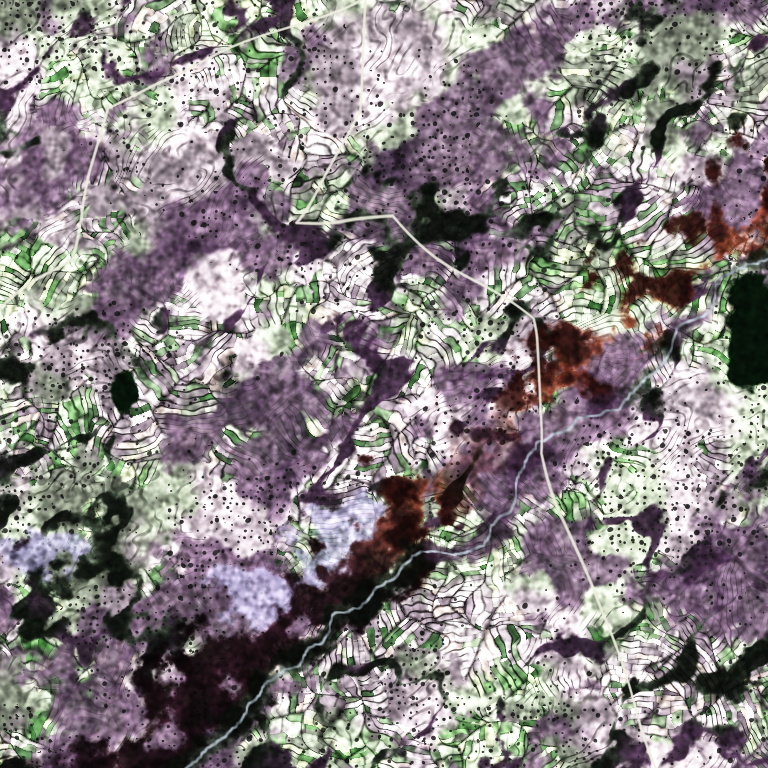
Write a WebGL 2 fragment shader that draws this texture.

```glsl
#version 300 es
precision highp float;
// Aerial view of terraced farmland with dark valleys, trees, roads and a river.
uniform vec2 u_resolution;
out vec4 fragColor;

float hash(vec2 p) {
  return fract(sin(dot(p, vec2(127.1, 311.7))) * 43758.5);
}

float noise(vec2 p) {
  vec2 i = floor(p), f = fract(p);
  f = f * f * (3.0 - 2.0 * f);
  return mix(mix(hash(i), hash(i + vec2(1, 0)), f.x),
             mix(hash(i + vec2(0, 1)), hash(i + 1.0), f.x), f.y);
}

float fbm(vec2 p) {
  float sum = 0.0, amp = 0.516;
  for (int i = 0; i < 5; i++) {
    sum += amp * noise(p);
    p = mat2(1.6, 1.2, -1.2, 1.6) * p + 7.3;
    amp *= 0.5;
  }
  return sum;
}

float segment(vec2 p, float ax, float ay, float bx, float by) {
  vec2 a = vec2(ax, ay), d = vec2(bx, by) - a;
  return length(p - a - d * clamp(dot(p - a, d) / dot(d, d), 0.0, 1.0));
}

float blob(vec2 p, float x, float y, float w, float h) {
  return 1.0 - length((p - vec2(x, y)) / vec2(w, h));
}

// Curved rows of small plots, each Voronoi parcel bending around its own hub
vec3 farmland(vec2 p, float px) {
  vec2 g = p * 15.0 + 0.9 * noise(p * 24.0), id, center;
  float nearest = 9.0, second = 9.0;
  for (int k = 0; k < 9; k++) {
    vec2 cell = floor(g) + vec2(k % 3 - 1, k / 3 - 1);
    vec2 site = cell + vec2(hash(cell), hash(cell + 31.0));
    float d = length(g - site);
    second = min(second, max(d, nearest));
    if (d < nearest) { nearest = d; id = cell; center = site; }
  }
  float turn = 6.283 * hash(id + 5.0), reach = 0.08 + 0.12 * hash(id + 9.0);
  vec2 q = p - center / 15.0 - reach * vec2(cos(turn), sin(turn));
  float row = length(q) * mix(80.0, 150.0, hash(id + 3.0)) + 2.0 * noise(p * 28.0) + 0.7 * noise(p * 95.0);
  float span = hash(vec2(floor(row), id.x));
  float along = atan(q.y, q.x) * reach * mix(22.0, 60.0, span) + 5.0 * span + 0.4 * noise(p * 80.0);
  vec2 plot = floor(vec2(along, row)) + id * 17.0;
  float pick = hash(plot), green = hash(plot + 50.0) + 0.9 * fbm(p * 9.0 + 20.0);
  float tone = pick + 0.7 * hash(id + 12.0) - 0.35;
  vec3 col = mix(vec3(0.57, 0.54, 0.56), vec3(0.98, 0.98, 0.95), smoothstep(0.05, 0.75, tone));
  col = mix(col, vec3(0.95, 0.87, 0.78), 0.5 * step(0.85, pick));
  col = mix(col, mix(vec3(0.24, 0.38, 0.23), vec3(0.66, 0.77, 0.62), pick), 0.9 * step(1.18, green));
  vec2 edge = 0.5 - abs(fract(vec2(along, row)) - 0.5);
  float faint = smoothstep(0.2, 0.8, noise(p * 42.0));
  col *= mix(mix(0.35, 0.9, faint), 1.0, smoothstep(0.0, 0.16 + px * 60.0, edge.y));
  col *= mix(mix(0.9, 0.6, faint), 1.0, smoothstep(0.0, 0.12, edge.x));
  return col * mix(0.5, 1.0, smoothstep(0.0, 0.1, second - nearest));
}

// Soft crowns on a jittered grid
float trees(vec2 p, float scale, float density, float px) {
  vec2 g = p * scale, cell = floor(g);
  vec2 site = 0.3 + 0.4 * vec2(hash(cell + 2.0), hash(cell + 8.0));
  float d = length(fract(g) - site) - mix(0.1, 0.25, hash(cell + 4.0));
  float soft = scale * px * 0.7;
  return (1.0 - smoothstep(-soft, soft, d)) * step(hash(cell), density);
}

float stroke(float d, float width, float px) {
  return 1.0 - smoothstep(width - px, width + px, d);
}

void main() {
  vec2 p = gl_FragCoord.xy / u_resolution;
  float px = 1.0 / min(u_resolution.x, u_resolution.y);
  vec2 flow = mat2(0.761, -0.648, 0.648, 0.761) * (p - vec2(0.26, 0.03));
  float fine = noise(flow * 190.0), rough = fbm(p * 27.0), ragged = rough - 0.5;

  // Pale grassland with faint contour rows
  float dry = fbm(p * 8.0 + 3.0);
  vec3 col = mix(vec3(0.51, 0.49, 0.5), vec3(0.9, 0.87, 0.87), smoothstep(0.32, 0.64, dry + 0.8 * ragged));
  float contour = abs(fract(fbm(flow * vec2(3, 5) + 60.0) * 38.0) - 0.5);
  col *= 1.0 - 0.35 * stroke(contour, 0.13, 0.08) * smoothstep(0.4, 0.55, rough);

  // Farmed areas
  float farmed = smoothstep(0.45, 0.5, fbm(p * 9.0 + 11.0) + 0.35 * ragged);
  col = mix(col, farmland(p, px), farmed);
  col *= mix(vec3(1.02, 0.98, 1.02), vec3(0.91, 1.0, 0.88), smoothstep(0.45, 0.6, fbm(p * 11.0 + 90.0)));

  // Purple scrub and dark wooded valleys
  float scrub = smoothstep(0.54, 0.67, fbm(flow * vec2(6, 10) + 33.0) + 0.5 * ragged);
  col = mix(col, mix(vec3(0.2, 0.14, 0.22), vec3(0.48, 0.4, 0.48), rough * 1.6 - 0.3), 0.85 * scrub);
  float bend = abs(fbm(flow * vec2(5, 8) + 14.0) - 0.5);
  vec3 wood = mix(vec3(0.06, 0.08, 0.06), vec3(0.36, 0.41, 0.35), smoothstep(0.35, 0.7, rough));
  wood = mix(wood, vec3(0.26, 0.19, 0.27) * (rough + 0.5), smoothstep(0.48, 0.6, dry));
  col = mix(col, wood, 0.92 * stroke(bend + 0.15 * ragged, 0.022, 0.014));

  // Scattered trees
  float cover = mix(0.6, 0.2, farmed) * smoothstep(0.3, 0.6, fbm(p * 6.0 + 70.0));
  vec2 t = p + 0.008 * ragged;
  float crowns = max(trees(t, 115.0, cover, px), trees(t + 0.37, 70.0, cover * 0.7, px));
  col = mix(col, vec3(0.13, 0.13, 0.13), 0.85 * crowns);

  // Lavender outcrops, a pond and a dense grove
  float rock = max(blob(p, 0.45, 0.3, 0.06, 0.06), blob(p, 0.04, 0.27, 0.08, 0.04));
  rock = smoothstep(0.1, 0.5, max(rock, blob(p, 0.34, 0.23, 0.06, 0.03)) + 3.0 * ragged);
  col = mix(col, mix(vec3(0.4, 0.38, 0.5), vec3(0.75, 0.73, 0.87), rough), 0.75 * rock);
  float dark = max(blob(p, 0.16, 0.49, 0.017, 0.03), blob(p, 0.99, 0.56, 0.05, 0.08));
  col = mix(col, vec3(0.05, 0.11, 0.06), smoothstep(0.0, 0.25, dark + 1.5 * ragged));

  // Rust slope, fading to dark maroon downstream
  float slope = abs(flow.y - 0.055) + 0.25 * ragged + 0.12 * (dry - 0.5);
  float band = stroke(slope, 0.032, 0.018) * smoothstep(-0.25, -0.1, flow.x);
  band *= 1.0 - 0.7 * stroke(abs(flow.x - 0.52), 0.055, 0.035);
  vec3 rust = mix(vec3(0.18, 0.08, 0.07), vec3(0.56, 0.31, 0.23), smoothstep(0.35, 0.65, rough));
  vec3 maroon = vec3(0.25, 0.14, 0.18) * rough;
  col = mix(col, mix(maroon, rust, smoothstep(0.25, 0.45, flow.x)), 0.9 * band);

  // Meandering river with wooded banks
  float meander = 0.022 * sin(flow.x * 21.0 + 1.5) * smoothstep(0.1, 0.6, flow.x);
  float river = 0.8 * abs(flow.y - meander - 0.06 * (fbm(vec2(flow.x * 16.0, 2)) - 0.6));
  col = mix(col, wood, 0.8 * stroke(river + 0.05 * ragged, 0.01, 0.005));
  col = mix(col, vec3(0.56, 0.6, 0.63), 0.8 * stroke(river, 0.0016, px));

  // Grain and contrast
  col *= 0.8 + 0.5 * fine + 0.5 * (noise(p * 120.0) - 0.5);
  col = mix(col, smoothstep(0.0, 0.9, col), 0.6);

  // Roads and paths
  vec2 w = p + 0.03 * (vec2(noise(p * 9.0), noise(p * 9.0 + 25.0)) - 0.5);
  float road = min(segment(w, -0.02, 0.58, 0.08, 0.66), segment(w, 0.08, 0.66, 0.14, 0.87));
  road = min(road, min(segment(w, 0.14, 0.87, 0.47, 1.01), segment(w, 0.47, 1.02, 0.46, 0.85)));
  road = min(road, min(segment(w, 0.46, 0.85, 0.38, 0.71), segment(w, 0.38, 0.71, 0.51, 0.73)));
  road = min(road, min(segment(w, 0.51, 0.73, 0.69, 0.58), segment(w, 0.69, 0.58, 0.7, 0.41)));
  road = min(road, segment(w, 0.7, 0.41, 0.86, -0.02));
  col = mix(col, vec3(0.94, 0.94, 0.88), 0.9 * stroke(road, 0.0018, px));
  fragColor = vec4(clamp(col, 0.0, 1.0), 1.0);
}
```
